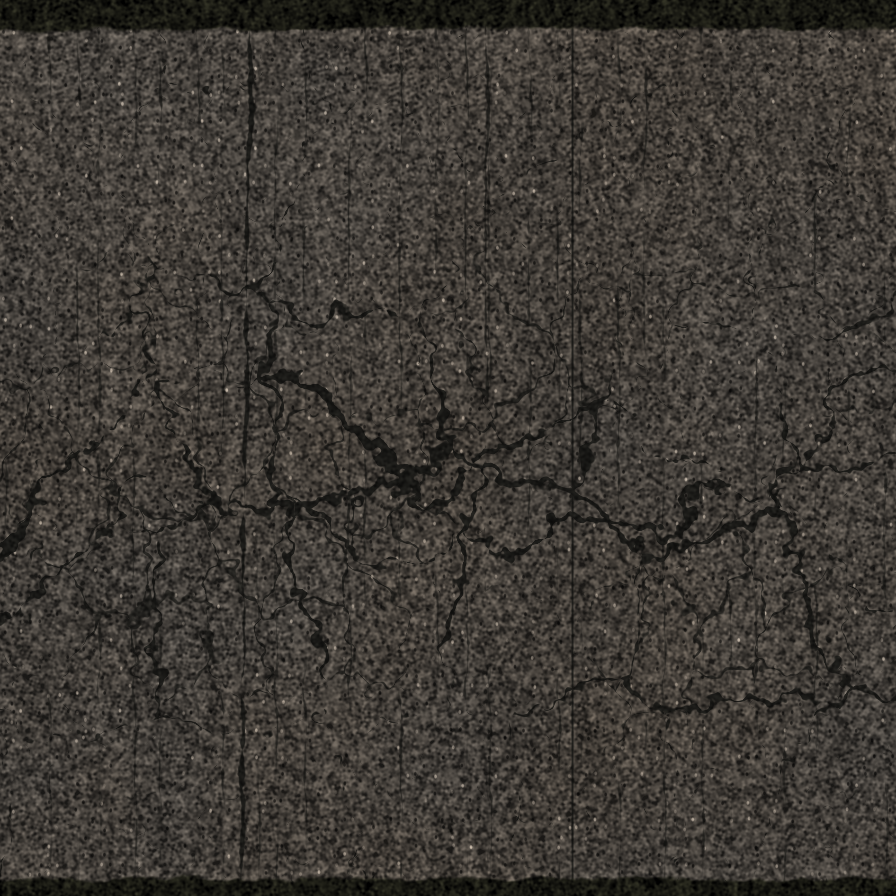
Give the GLSL for this texture, as a WebGL 1 fragment shader.

```glsl
precision highp float;
// Weathered dark concrete slab with vertical seams, jagged cracks and dark grassy edges.
uniform vec2 u_resolution;

#define TONE 0.266
#define GRAIN 0.29
#define GRAIN_SCALE 290.0
#define SPECK_SCALE 100.0
#define CRACK_WIDTH 0.0085
#define BRANCH_WIDTH 0.0042
#define JAGGEDNESS 0.05
#define RAGGEDNESS 0.010
#define TOP_EDGE 0.967
#define BOTTOM_EDGE 0.019
#define STONE_TINT vec3(1.0, 0.93, 0.85)
#define VOID_COLOR vec3(0.088, 0.087, 0.078)

float hash(vec2 p) {
  return fract(sin(dot(p, vec2(127.1, 311.7))) * 43758.5453);
}

float noise(vec2 p) {
  vec2 i = floor(p), f = fract(p);
  f = f * f * (3.0 - 2.0 * f);
  return mix(mix(hash(i), hash(i + vec2(1.0, 0.0)), f.x),
             mix(hash(i + vec2(0.0, 1.0)), hash(i + 1.0), f.x), f.y);
}

float fbm(vec2 p) {
  float sum = 0.0, amp = 0.533;
  for (int i = 0; i < 4; i++) {
    sum += amp * noise(p);
    p = p * 2.1 + 17.3;
    amp *= 0.5;
  }
  return sum;
}

// Smooth-edged stroke; a negative width fades to nothing.
float stroke(float d, float w) {
  float soft = max(0.7 / u_resolution.y, 0.0012);
  return 1.0 - smoothstep(w - soft, w + soft, d);
}

// Approximate distance to the border between the two nearest cells.
float cellBorder(vec2 p) {
  vec2 base = floor(p), near1 = vec2(9.0), near2 = vec2(9.0);
  for (int j = -1; j <= 1; j++)
    for (int i = -1; i <= 1; i++) {
      vec2 c = base + vec2(float(i), float(j));
      vec2 r = c + 0.1 + 0.8 * vec2(hash(c), hash(c + 41.7)) - p;
      if (dot(r, r) < dot(near1, near1)) { near2 = near1; near1 = r; }
      else if (dot(r, r) < dot(near2, near2)) near2 = r;
    }
  return abs(dot(0.5 * (near1 + near2), normalize(near2 - near1)));
}

// Height of a wandering crack that crosses the slab.
float crackPath(float x, float id) {
  return 0.53 - 0.19 * id + 0.24 * (noise(vec2(x * 6.0, id * 7.0 + 3.0)) - 0.5)
       + 0.07 * (noise(vec2(x * 19.0, id * 5.0 + 9.0)) - 0.5);
}

float cracks(vec2 p, float ragged) {
  vec2 bend = vec2(fbm(p * 17.0), fbm(p * 17.0 + 53.0)) - 0.5;
  vec2 jag = vec2(noise(p * 80.0 + 5.0), noise(p * 80.0 + 67.0)) - 0.5;
  vec2 q = p + JAGGEDNESS * bend + 0.017 * jag;
  float cover = 0.0;
  for (int i = 0; i < 2; i++) {
    float id = float(i);
    float y = crackPath(q.x, id);
    float slope = (crackPath(q.x + 0.004, id) - y) / 0.004;
    float d = abs(q.y - y) / sqrt(1.0 + slope * slope);
    float open = smoothstep(0.25, 0.85, noise(vec2(q.x * 8.0, id + 21.0)));
    float w = CRACK_WIDTH * (1.0 - 0.5 * id) * open - 0.0006;
    cover = max(cover, stroke(d + ragged, w));
  }
  // Branches gather in the middle band, with finer ones around them.
  float band = smoothstep(0.1, 0.3, p.y) * (1.0 - smoothstep(0.58, 0.8, p.y));
  float open = smoothstep(0.36, 0.8, noise(p * 6.0 + 4.0)) * band;
  float d = cellBorder(q * vec2(5.6, 4.8) + 2.0) / 5.2;
  cover = max(cover, stroke(d + ragged * 0.7, BRANCH_WIDTH * open - 0.0008));
  float fine = smoothstep(0.4, 0.8, noise(p * 7.0 + 31.0)) * band;
  d = cellBorder(q * vec2(13.0, 9.0) + 8.0) / 11.0;
  return max(cover, 0.85 * stroke(d + ragged * 0.5, 0.0028 * fine - 0.001));
}

float seams(vec2 p, float ragged) {
  float wobble = 0.007 * (fbm(vec2(p.y * 22.0, 5.0)) - 0.5);
  float worn = noise(vec2(p.y * 30.0, 2.0));
  float edge = ragged * 0.4;
  float cover = stroke(abs(p.x - 0.268 - 0.012 * p.y + wobble) + edge, 0.0033 * worn - 0.0002);
  cover = max(cover, 0.95 * stroke(abs(p.x - 0.639), 0.0011));
  float upper = smoothstep(0.5, 0.62, p.y) * worn;
  cover = max(cover, 0.85 * stroke(abs(p.x - 0.543 + wobble) + edge, 0.0028 * upper - 0.0006));
  // Broken hairlines, one per column.
  float column = floor(p.x * 30.0);
  float x = (column + 0.2 + 0.6 * hash(vec2(column, 3.0))) / 30.0;
  float dash = smoothstep(0.42, 0.68, fbm(vec2(column * 3.7, p.y * 11.0)));
  return max(cover, 0.8 * dash * stroke(abs(p.x - x + wobble) + edge, 0.0007));
}

void main() {
  vec2 p = gl_FragCoord.xy / u_resolution.xy;
  // Two tilted layers keep the grain free of a visible grid.
  vec2 tilted = mat2(0.8, 0.6, -0.6, 0.8) * p;
  vec2 leaning = mat2(0.92, -0.39, 0.39, 0.92) * p;
  float grain = 0.75 * (noise(tilted * GRAIN_SCALE) + noise(leaning * GRAIN_SCALE * 1.15 + 9.0) - 1.0);
  float coarse = noise(tilted * 140.0 + 7.0) - 0.5;

  // Stone: grain, broad stains and vertical streaks.
  float tone = TONE + GRAIN * grain + 0.09 * coarse + 0.05 * (fbm(p * 5.0) - 0.5);
  tone += 0.05 * (noise(p * vec2(130.0, 18.0)) - 0.5) + 0.015 * (p.y - 0.5);
  float warmth = fbm(p * 6.0 + 12.0) - 0.5;
  vec3 color = max(tone, 0.1) * (STONE_TINT + vec3(0.05, 0.0, -0.05) * warmth);

  // Pale chips and dark pits.
  vec2 cell = floor(p * SPECK_SCALE);
  vec2 offset = fract(p * SPECK_SCALE) - 0.3 - 0.4 * vec2(hash(cell + 3.1), hash(cell + 8.6));
  float kind = hash(cell + 15.2);
  float chip = 1.0 - smoothstep(0.08, 0.27, length(offset * vec2(1.2, 0.85)));
  color += chip * step(0.92, kind) * (0.08 + 0.28 * hash(cell + 6.4)) * STONE_TINT;
  color *= 1.0 - 0.6 * chip * step(kind, 0.1);

  // Openings in the slab, crumbled along their sides.
  float ragged = RAGGEDNESS * (0.6 * noise(tilted * 120.0) + 0.4 * noise(leaning * 230.0) - 0.5);
  float opening = max(cracks(p, ragged), seams(p, ragged));
  color = mix(color, VOID_COLOR * (1.0 + 0.8 * grain), 0.95 * opening);

  // Worn rims and the dark ground beyond them.
  float rough = 0.012 * (fbm(vec2(p.x * 28.0, p.y * 40.0)) - 0.5) + 0.4 * ragged;
  float beyond = max(p.y - TOP_EDGE, BOTTOM_EDGE - p.y) + rough;
  float rim = smoothstep(-0.018, -0.003, beyond) * smoothstep(0.35, 0.7, noise(p * 70.0));
  color += 0.06 * rim * STONE_TINT;
  float blades = noise(p * vec2(190.0, 80.0));
  vec3 ground = vec3(0.09, 0.09, 0.066) * (0.5 + blades + 1.6 * grain);
  color = mix(color, ground, smoothstep(-0.0025, 0.0025, beyond));

  gl_FragColor = vec4(clamp(color, 0.0, 1.0), 1.0);
}
```
